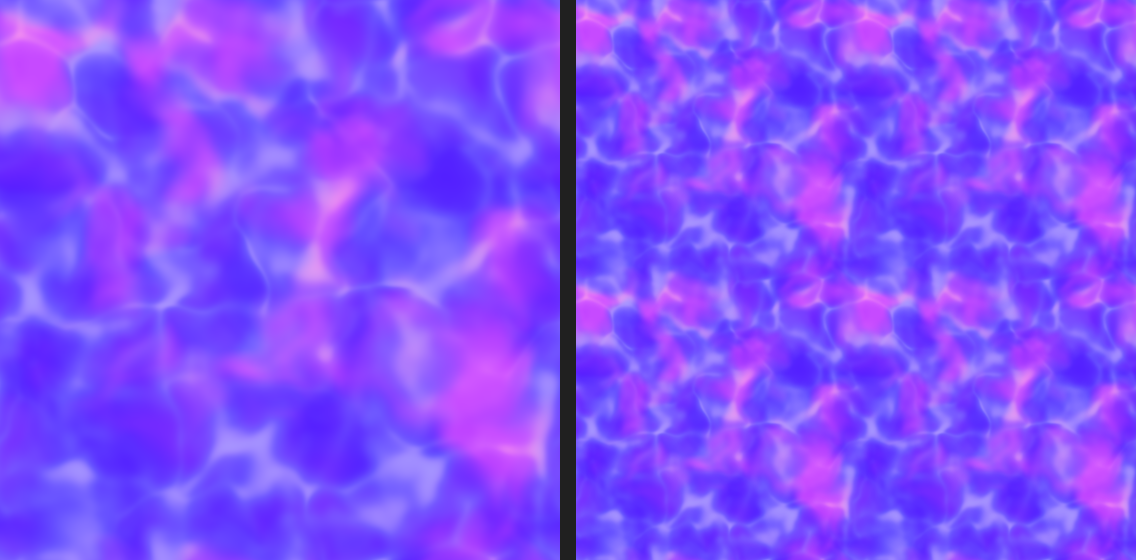
Left: one tile. Right: repeated 2 by 2.
A three.js fragment shader for this texture:

```glsl
// Glowing violet plasma: soft, misty webs of light over deep blue-violet cells.
// Two wrapping smooth-Voronoi layers give the filaments; wrapping gradient noise
// bends them, gathers them into clumps and drifts the hue from blue to pink.

varying vec2 vUv;

const vec3 DEEP_BLUE   = vec3(0.32, 0.11, 1.00);
const vec3 DEEP_VIOLET = vec3(0.46, 0.15, 1.00);
const vec3 PINK_HAZE   = vec3(0.28, 0.09, 0.00);
const vec3 GLOW_BLUE   = vec3(0.49, 0.54, 1.00);
const vec3 GLOW_PALE   = vec3(0.68, 0.63, 1.00);
const vec3 GLOW_PINK   = vec3(0.90, 0.46, 1.00);
const vec3 HOT_PINK    = vec3(1.00, 0.64, 0.93);

const float WEB_COARSE = 5.0;    // cells across, whole numbers so they tile
const float WEB_FINE   = 9.0;
const float WEB_SHARP  = 5.6;    // higher gives thinner filaments
const float WARP_WIDE  = 0.075;
const float WARP_SMALL = 0.022;
const float EXPOSURE   = 1.1;

vec2 hash2(vec2 p) {
  vec3 q = fract(vec3(p.xyx) * vec3(0.1031, 0.1030, 0.0973));
  q += dot(q, q.yzx + 33.33);
  return fract((q.xx + q.yz) * q.zy);
}

// Slope contribution of one lattice corner.
float corner(vec2 cell, vec2 offset, float period, float seed) {
  float angle = 6.2832 * hash2(mod(cell, period) + seed).x;
  return dot(vec2(cos(angle), sin(angle)), offset);
}

// Gradient noise around 0.5 that wraps after "period" cells.
float noise(vec2 uv, float period, float seed) {
  vec2 p = uv * period;
  vec2 i = floor(p);
  vec2 f = p - i;
  vec2 s = f * f * f * (f * (f * 6.0 - 15.0) + 10.0);
  vec2 e = vec2(1.0, 0.0);
  float bottom = mix(corner(i, f, period, seed),
                     corner(i + e.xy, f - e.xy, period, seed), s.x);
  float top = mix(corner(i + e.yx, f - e.yx, period, seed),
                  corner(i + e.xx, f - e.xx, period, seed), s.x);
  return 0.5 + 0.85 * mix(bottom, top, s.y);
}

float fbm(vec2 uv, float period, float seed) {
  return 0.57 * noise(uv, period, seed)
       + 0.28 * noise(uv, period * 2.0, seed + 17.0)
       + 0.15 * noise(uv, period * 4.0, seed + 31.0);
}

// Smooth Voronoi web: 0 inside a cell, 1 on a border, 2 where three cells meet.
float web(vec2 uv, float period, float seed) {
  vec2 p = uv * period;
  vec2 base = floor(p);
  float sum = 0.0;
  float sumSquares = 0.0;
  for (int y = -2; y <= 2; y++) {
    for (int x = -2; x <= 2; x++) {
      vec2 cell = base + vec2(float(x), float(y));
      vec2 d = cell + hash2(mod(cell, period) + seed) - p;
      float weight = exp(-WEB_SHARP * dot(d, d));
      sum += weight;
      sumSquares += weight * weight;
    }
  }
  return sum * sum / max(sumSquares, 1e-12) - 1.0;
}

vec2 warp(vec2 uv) {
  vec2 wide = vec2(noise(uv, 5.0, 11.0), noise(uv, 5.0, 47.0)) - 0.5;
  vec2 small = vec2(noise(uv, 14.0, 71.0), noise(uv, 14.0, 93.0)) - 0.5;
  return uv + WARP_WIDE * wide + WARP_SMALL * small;
}

void main() {
  vec2 uv = warp(vUv);

  // Filaments, each layer gathering into clumps and fading out between them
  float coarseLevel = smoothstep(0.30, 0.74, fbm(vUv, 6.0, 120.0));
  float fineLevel = smoothstep(0.36, 0.76, fbm(vUv, 5.0, 150.0));
  float light = web(uv, WEB_COARSE, 5.0) * mix(0.10, 0.82, coarseLevel)
              + web(uv, WEB_FINE, 61.0) * mix(0.03, 0.45, fineLevel);

  // Faint mist between the filaments
  light += 0.22 * smoothstep(0.40, 0.80, fbm(uv, 7.0, 180.0));
  float glow = 1.0 - exp(-EXPOSURE * light);

  // Hue drift and hot spots
  float pink = smoothstep(0.46, 0.76, fbm(uv, 4.0, 210.0));
  float violet = smoothstep(0.32, 0.70, fbm(uv, 4.0, 240.0));
  vec3 cellColor = mix(DEEP_BLUE, DEEP_VIOLET, violet) + PINK_HAZE * pink;
  float hot = smoothstep(0.45, 0.85, glow);
  vec3 glowColor = mix(mix(GLOW_BLUE, GLOW_PALE, hot),
                       mix(GLOW_PINK, HOT_PINK, hot), pink);

  gl_FragColor = vec4(mix(cellColor, glowColor, glow), 1.0);
}
```
